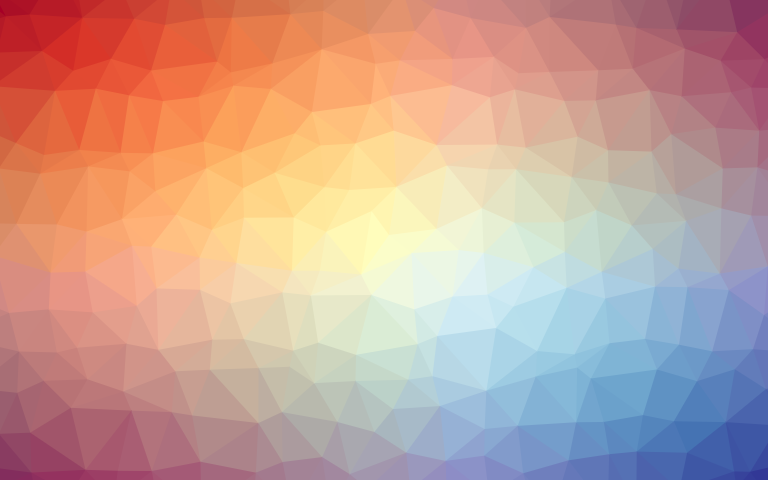
Write a Shadertoy shader that draws this background.

```glsl
// Low-poly mesh of jittered triangles, tinted by a red-yellow-blue ramp along both axes.

const float ROWS = 12.0;  // mesh cells over the canvas height

// Linear RGB to XYZ
const mat3 RGB_TO_XYZ = mat3(0.412, 0.213, 0.019,
                             0.358, 0.715, 0.119,
                             0.180, 0.072, 0.950);

const vec3 RAMP[11] = vec3[11](
    vec3(0.647, 0.000, 0.149), vec3(0.843, 0.188, 0.153),
    vec3(0.957, 0.427, 0.263), vec3(0.992, 0.682, 0.380),
    vec3(0.996, 0.878, 0.565), vec3(1.000, 1.000, 0.749),
    vec3(0.878, 0.953, 0.973), vec3(0.671, 0.851, 0.914),
    vec3(0.455, 0.678, 0.820), vec3(0.271, 0.459, 0.706),
    vec3(0.192, 0.212, 0.584));

vec2 hash2(vec2 p) {
    return fract(sin(vec2(dot(p, vec2(127.1, 311.7)),
                          dot(p, vec2(269.5, 183.3)))) * 43758.5453);
}

// Perceptual space: cube root of XYZ, in which colours blend evenly
vec3 toPerceptual(vec3 rgb) {
    return pow(RGB_TO_XYZ * pow(rgb, vec3(2.2)), vec3(1.0 / 3.0));
}

vec3 fromPerceptual(vec3 f) {
    return pow(max(inverse(RGB_TO_XYZ) * (f * f * f), 0.0), vec3(1.0 / 2.2));
}

vec3 ramp(float t) {
    float s = clamp(t, 0.0, 1.0) * 10.0;
    int i = min(int(s), 9);
    return mix(toPerceptual(RAMP[i]), toPerceptual(RAMP[i + 1]), s - float(i));
}

// Equal blend of the horizontal and the vertical ramp
vec3 meshColor(vec2 center) {
    vec2 uv = center / ROWS * iResolution.y / iResolution.xy + 0.5;
    return fromPerceptual(0.5 * (ramp(uv.x) + ramp(1.0 - uv.y)));
}

vec2 meshVertex(vec2 cell) {
    return cell + 0.5 + 0.75 * (hash2(cell) - 0.5);
}

float cross2(vec2 a, vec2 b) {
    return a.x * b.y - a.y * b.x;
}

// Signed distance to a line, positive on its left
float edgeDistance(vec2 p, vec2 a, vec2 b) {
    return cross2(b - a, p - a) / length(b - a);
}

// Triangle colour weighted by its smooth coverage of the pixel
vec4 triangle(vec2 p, vec2 a, vec2 b, vec2 c) {
    float d = min(edgeDistance(p, a, b),
                  min(edgeDistance(p, b, c), edgeDistance(p, c, a)));
    float cover = clamp(0.5 + d * iResolution.y / ROWS, 0.0, 1.0);
    if (cover <= 0.0) return vec4(0.0);
    return vec4(meshColor((a + b + c) / 3.0), 1.0) * cover;
}

void mainImage(out vec4 fragColor, in vec2 fragCoord) {
    vec2 p = (fragCoord - 0.5 * iResolution.xy) / iResolution.y * ROWS;
    vec2 base = floor(p - 0.5);
    vec4 sum = vec4(0.0);

    for (int y = -1; y <= 1; y++)
    for (int x = -1; x <= 1; x++) {
        vec2 cell = base + vec2(x, y);
        vec2 a = meshVertex(cell);
        vec2 b = meshVertex(cell + vec2(1.0, 0.0));
        vec2 c = meshVertex(cell + vec2(1.0, 1.0));
        vec2 d = meshVertex(cell + vec2(0.0, 1.0));

        // Delaunay split: cut a-c when the angles at b and d sum to under 180 degrees
        float sinSum = cross2(c - b, a - b) * dot(a - d, c - d)
                     + dot(c - b, a - b) * cross2(a - d, c - d);
        if (sinSum > 0.0)
            sum += triangle(p, a, b, c) + triangle(p, a, c, d);
        else
            sum += triangle(p, a, b, d) + triangle(p, b, c, d);
    }

    fragColor = vec4(sum.rgb / max(sum.a, 0.001), 1.0);
}
```
